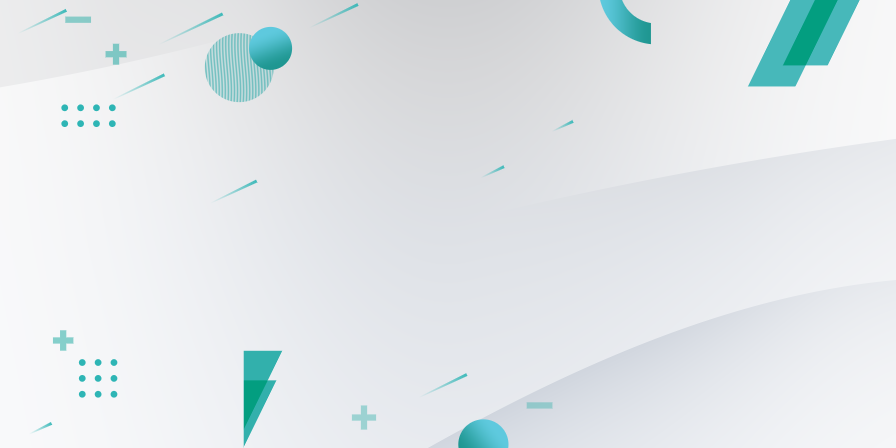
This background is drawn by a Shadertoy shader. Its source:

```glsl
// Pale grey waves with scattered teal discs, slanted bands, streaks, dots and signs.
// Lengths are in units of the canvas height, origin at the lower left.

const vec3 PAPER = vec3(0.982, 0.982, 0.984);
const vec3 SHADE = vec3(1.02, 1.0, 0.96);
const vec3 COOL = vec3(0.016, 0.006, -0.008);
const vec3 TEAL = vec3(0.28, 0.72, 0.73);
const vec3 DOT_TEAL = vec3(0.18, 0.71, 0.71);
const vec3 SIGN_TEAL = vec3(0.16, 0.68, 0.65);
const vec3 GREEN = vec3(0.01, 0.62, 0.50);
const vec3 CYAN = vec3(0.37, 0.79, 0.87);
const vec3 DEEP = vec3(0.12, 0.59, 0.57);
const float SLANT = 0.49;
const float DOT_RADIUS = 0.0075;
const float DOT_STEP = 0.0354;
const float SIGN_HALF = 0.0070;
const float STREAK_HALF = 0.0034;
const float HATCH_STEP = 0.0068;

// Streaks: head position and horizontal length
const vec3 STREAKS[9] = vec3[9](
    vec3(0.148, 0.977, 0.109), vec3(0.497, 0.969, 0.143), vec3(0.799, 0.990, 0.109),
    vec3(0.367, 0.833, 0.115), vec3(0.573, 0.596, 0.104), vec3(1.125, 0.628, 0.052),
    vec3(1.279, 0.729, 0.047), vec3(1.042, 0.164, 0.107), vec3(0.115, 0.055, 0.050));

// Signs: centre, arm half-length, opacity; the first three are crosses
const vec4 SIGNS[5] = vec4[5](
    vec4(0.259, 0.879, 0.0234, 0.55), vec4(0.141, 0.240, 0.0228, 0.55),
    vec4(0.8125, 0.068, 0.0270, 0.40), vec4(0.1745, 0.956, 0.0287, 0.50),
    vec4(1.2044, 0.095, 0.0287, 0.38));

float pixel;

// Smooth coverage of a signed distance
float fill(float d) { return clamp(0.5 - d / pixel, 0.0, 1.0); }

float box(vec2 p, vec2 halfSize) {
    vec2 d = abs(p) - halfSize;
    return max(d.x, d.y);
}

float dotGrid(vec2 p, vec2 origin, vec2 count) {
    vec2 q = p - origin;
    vec2 cell = clamp(round(q / DOT_STEP), vec2(0.0), count - 1.0);
    return fill(length(q - cell * DOT_STEP) - DOT_RADIUS);
}

float streak(vec2 p, vec3 s) {
    vec2 dir = normalize(vec2(1.0, 0.48));
    float len = s.z / dir.x;
    vec2 q = p - s.xy;
    float along = dot(q, dir) + len;
    float t = clamp(along / len, 0.0, 1.0);
    float across = abs(dot(q, vec2(-dir.y, dir.x)));
    float body = max(across - STREAK_HALF * mix(0.3, 1.0, t), max(-along, along - len));
    return fill(body) * t;
}

vec3 gradientDisc(vec3 col, vec2 p, vec2 centre, float radius, vec2 light) {
    vec2 q = (p - centre) / radius;
    vec3 tone = mix(DEEP, CYAN, smoothstep(-0.9, 0.8, dot(q, light)));
    return mix(col, tone, fill(length(p - centre) - radius));
}

vec3 backdrop(vec2 p) {
    // Broad grey glow falling from the top
    float dx = (p.x - 1.0) / 0.62;
    float dy = 1.0 - p.y;
    float glow = exp(-dx * dx - 1.1 * dy);
    float shade = 0.168 * glow;
    float cool = smoothstep(0.1, 0.6, dy) * exp(-dx * dx * 0.6);

    // Upper left sheet
    float d = 0.805 + 0.17 * p.x + 0.09 * p.x * p.x - p.y;
    shade += 0.045 * fill(d) * (1.0 - smoothstep(0.2, 0.6, p.x));

    // Middle right wave
    float t = 2.0 - p.x;
    d = p.y - (0.690 - t * (0.135 + 0.055 * t));
    float wave = fill(d) * exp(3.2 * min(d, 0.0)) * (1.0 - smoothstep(0.3, 0.95, t));
    shade += 0.055 * wave;
    cool += 0.6 * wave;

    // Lower right wave
    d = p.y - (0.375 - t * (0.09 + t * (0.32 - 0.06 * t)));
    wave = fill(d) * exp(5.0 * min(d, 0.0)) * mix(0.45, 1.0, smoothstep(0.0, 0.6, t));
    shade += 0.075 * wave;
    cool += 0.9 * wave;
    return PAPER - shade * SHADE - cool * COOL;
}

void mainImage(out vec4 fragColor, in vec2 fragCoord) {
    pixel = 1.0 / iResolution.y;
    vec2 p = fragCoord * pixel;
    vec3 col = backdrop(p);

    // Hatched disc and its solid neighbour
    vec2 q = p - vec2(0.534, 0.849);
    float bend = 0.003 * sin(q.y * 30.0);
    float contrast = clamp(HATCH_STEP / pixel - 1.0, 0.0, 2.0) * 0.12;
    float hatch = 0.42 + contrast * cos(6.2832 * (q.x + bend) / HATCH_STEP);
    col = mix(col, mix(TEAL, DEEP, 0.35), hatch * fill(length(q) - 0.077));
    col = gradientDisc(col, p, vec2(0.604, 0.892), 0.048, vec2(-0.35, 0.94));
    col = gradientDisc(col, p, vec2(1.079, 0.008), 0.056, vec2(0.8, 0.6));

    // Cut ring at the top
    q = p - vec2(1.466, 1.031);
    float ring = max(abs(length(q) - 0.1068) - 0.0234, p.x - 1.453);
    col = mix(col, mix(CYAN, DEEP, smoothstep(-0.13, -0.01, q.x)), fill(ring));

    // Overlapping slanted bands and wedges
    float s = p.x - SLANT * (p.y - 1.0);
    float bandA = fill(abs(s - 1.817) - 0.053) * fill(0.807 - p.y);
    float bandB = fill(abs(s - 1.869) - 0.050) * fill(0.854 - p.y);
    float cut = fill(0.544 - p.x);
    float wedgeA = cut * fill(s - 1.0137) * fill(p.y - 0.217);
    float wedgeB = cut * fill(s - 1.033) * fill(p.y - 0.151);
    col = mix(col, TEAL, max(bandA, bandB));
    col = mix(col, mix(SIGN_TEAL, TEAL, 0.3), max(wedgeA, wedgeB));
    col = mix(col, GREEN, max(bandA * bandB, wedgeA * wedgeB));

    // Dots, streaks and signs
    float dots = max(dotGrid(p, vec2(0.1445, 0.724), vec2(4.0, 2.0)),
                     dotGrid(p, vec2(0.1836, 0.120), vec2(3.0)));
    col = mix(col, DOT_TEAL, dots);
    for (int i = 0; i < 9; i++) col = mix(col, DOT_TEAL, 0.9 * streak(p, STREAKS[i]));
    for (int i = 0; i < 5; i++) {
        vec2 r = p - SIGNS[i].xy;
        vec2 arm = vec2(SIGNS[i].z, SIGN_HALF);
        float d = box(r, arm);
        if (i < 3) d = min(d, box(r, arm.yx));
        col = mix(col, SIGN_TEAL, SIGNS[i].w * fill(d));
    }
    fragColor = vec4(col, 1.0);
}
```
